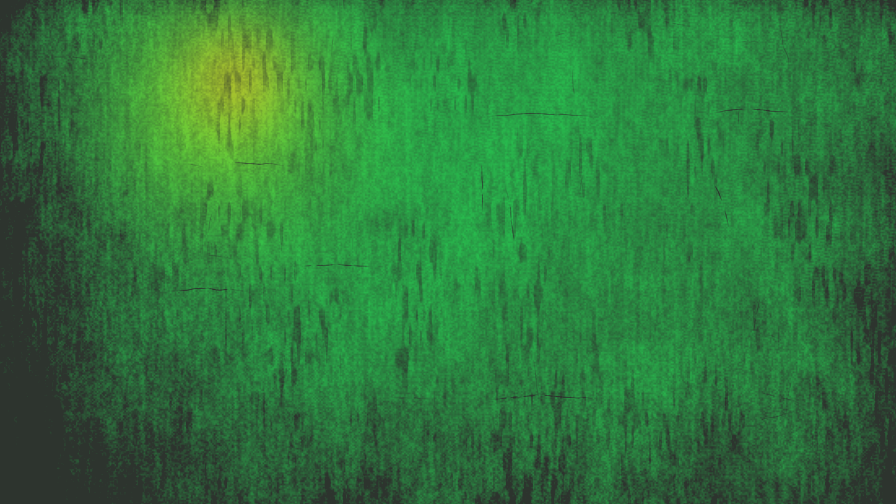
Reproduce this texture procedurally as a Shadertoy shader.

```glsl
const vec3 SHADOW = vec3(0.175, 0.205, 0.18);
const vec3 GREEN = vec3(0.155, 0.70, 0.295);
const vec3 LIME = vec3(0.38, 0.78, 0.21);
const vec3 AMBER = vec3(0.76, 0.71, 0.16);
const vec2 GLOW_CENTER = vec2(0.465, 0.845);
const vec2 LIGHT_CENTER = vec2(0.90, 0.74);
const vec2 LIGHT_SIZE = vec2(1.05, 0.85);
const float BLOTCH_AMOUNT = 0.48;
const float FIBRE_AMOUNT = 0.38;
const float GRAIN_AMOUNT = 0.48;
const float STREAK_AMOUNT = 0.30;
const float SCRATCH_WIDTH = 0.0009;
const int FINE_SCRATCHES = 26;

// Main scratches: centre, half length, angle
const vec4 SCRATCHES[9] = vec4[9](
    vec4(1.07, 0.775, 0.12, 0.0), vec4(1.49, 0.782, 0.09, 0.0),
    vec4(0.667, 0.475, 0.10, 0.0), vec4(1.014, 0.565, 0.07, -1.45),
    vec4(1.433, 0.595, 0.055, -1.25), vec4(0.956, 0.63, 0.06, 1.57),
    vec4(1.076, 0.215, 0.12, 0.0), vec4(0.412, 0.426, 0.08, 0.0),
    vec4(0.514, 0.676, 0.06, -0.05));

float hash(vec2 p) {
    return fract(sin(dot(p, vec2(127.1, 311.7))) * 43758.5453);
}

float noise(vec2 p) {
    vec2 i = floor(p), f = fract(p);
    f = f * f * (3.0 - 2.0 * f);
    return mix(mix(hash(i), hash(i + vec2(1, 0)), f.x),
               mix(hash(i + vec2(0, 1)), hash(i + vec2(1, 1)), f.x), f.y);
}

float fbm(vec2 p) {
    float sum = 0.0, amp = 0.5;
    for (int i = 0; i < 5; i++) {
        sum += amp * noise(p);
        p = p * 2.03 + 17.3;
        amp *= 0.58;
    }
    return sum / 1.11;
}

// Thin, broken, bowed line that fades toward its ends
float scratch(vec2 p, vec4 s) {
    vec2 dir = vec2(cos(s.w), sin(s.w));
    vec2 q = p - s.xy;
    float u = dot(q, dir);
    float v = dot(q, vec2(-dir.y, dir.x)) + 0.7 * u * u;
    v += 0.004 * (noise(vec2(u * 45.0, s.x * 90.0)) - 0.5);
    float line = 1.0 - smoothstep(0.0, SCRATCH_WIDTH + 0.6 / iResolution.y, abs(v));
    float gaps = smoothstep(0.15, 0.6, noise(vec2(u * 90.0, s.y * 70.0)));
    return line * gaps * (1.0 - smoothstep(0.4 * s.z, s.z, abs(u)));
}

float scratches(vec2 p, float aspect) {
    float ink = 0.0;
    for (int i = 0; i < 9; i++) {
        ink = max(ink, 0.55 * scratch(p, SCRATCHES[i]));
    }
    for (int i = 0; i < FINE_SCRATCHES; i++) {
        float k = float(i);
        vec2 center = vec2(hash(vec2(k, 1.0)) * aspect, hash(vec2(k, 2.0)));
        float size = mix(0.015, 0.055, hash(vec2(k, 3.0)));
        float tilt = 0.5 * (hash(vec2(k, 4.0)) - 0.5) + 1.57 * mod(k, 2.0);
        ink = max(ink, 0.25 * scratch(p, vec4(center, size, tilt)));
    }
    return ink;
}

// Broad light with darkened borders
float lighting(vec2 p, float aspect) {
    vec2 d = (p - LIGHT_CENTER) / LIGHT_SIZE;
    float light = 0.83 - 0.42 * dot(d, d);
    float leftWidth = mix(0.23, 0.09, smoothstep(0.5, 0.8, p.y));
    light -= 0.54 * exp(-p.x / leftWidth);
    light -= 0.18 * exp(-(aspect - p.x) / 0.10);
    light -= 0.22 * exp(-p.y / 0.14);
    light -= 0.26 * exp(-(1.0 - p.y) / 0.04);
    return light;
}

void mainImage(out vec4 fragColor, in vec2 fragCoord) {
    vec2 p = fragCoord / iResolution.y;
    float aspect = iResolution.x / iResolution.y;

    // Coloured glow
    vec2 g = p - GLOW_CENTER;
    vec2 h = g + vec2(0.03, 0.06);
    float halo = exp(-dot(h, h) / 0.052);
    float core = exp(-dot(g, g) / 0.013);

    // Stained, fibrous and grainy surface
    float blotch = fbm(p * vec2(9.0, 7.5) + 3.0) - 0.5;
    float fibre = 0.5 * noise(p * vec2(120.0, 14.0))
                + 0.5 * noise(p * vec2(210.0, 45.0) + 40.0) - 0.5;
    float grain = 0.65 * noise(p * 310.0) + 0.35 * noise(p * 150.0 + 9.0) - 0.5;
    float streak = smoothstep(0.55, 0.80, noise(p * vec2(145.0, 24.0) + 60.0));
    float patches = smoothstep(0.40, 0.65, fbm(p * vec2(11.0, 6.0) + 21.0));

    float light = lighting(p, aspect) + 0.22 * halo;
    float wear = mix(1.15, 0.75, smoothstep(0.3, 0.9, light));
    light += wear * (BLOTCH_AMOUNT * blotch + FIBRE_AMOUNT * fibre + GRAIN_AMOUNT * grain);
    light -= STREAK_AMOUNT * streak * patches;
    light -= scratches(p, aspect);

    vec3 lit = mix(mix(GREEN, LIME, halo), AMBER, 0.68 * core);
    vec3 color = mix(SHADOW, lit, clamp(light, 0.0, 1.05));
    fragColor = vec4(color, 1.0);
}
```
